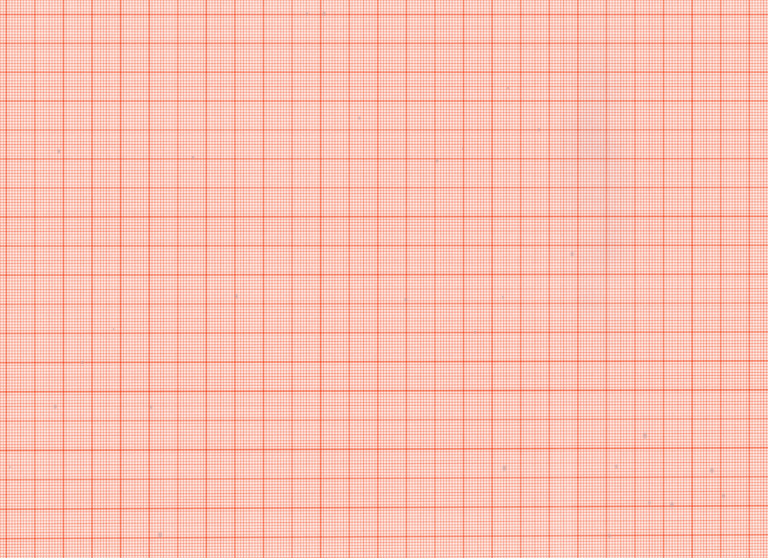
Reproduce this pattern procedurally as a WebGL 1 fragment shader.

```glsl
precision highp float;
// Millimetre graph paper: red-orange fine and centimetre rulings, slightly warped and worn.

uniform vec2 u_resolution;

float hash(vec2 p) {
  vec3 q = fract(p.xyx * vec3(0.1031, 0.1030, 0.0973));
  q += dot(q, q.yzx + 33.33);
  return fract((q.x + q.y) * q.z);
}

float noise(vec2 p) {
  vec2 i = floor(p), f = fract(p);
  f = f * f * (3.0 - 2.0 * f);
  return mix(mix(hash(i), hash(i + vec2(1.0, 0.0)), f.x),
             mix(hash(i + vec2(0.0, 1.0)), hash(i + 1.0), f.x), f.y);
}

// Total ink of unit-spaced stripes from zero up to x
float inkUpTo(float x, float width) {
  return floor(x) * width + min(fract(x), width);
}

// Box-filtered coverage of stripes centred on whole numbers
float stripes(float x, float width, float blur) {
  float start = x + 0.5 * width;
  return (inkUpTo(start + 0.5 * blur, width) - inkUpTo(start - 0.5 * blur, width)) / blur;
}

// Light passed by one direction of ruling; x counts centimetres
vec3 ruling(float x, float blur, float seed) {
  float fineId = floor(x * 10.0 + 0.5);
  float mainId = floor(x + 0.5);
  float fine = stripes(x * 10.0, 0.4, blur * 10.0) * mix(0.85, 1.15, hash(vec2(fineId, seed)));
  float half_ = stripes(x + 0.5, 0.04, blur) * 0.2;
  float main_ = stripes(x, 0.058, blur) * mix(0.75, 1.2, hash(vec2(mainId, seed + 7.0)));
  vec3 light = 1.0 - vec3(0.006, 0.20, 0.25) * fine;
  return light * (1.0 - vec3(0.012, 0.25, 0.33) * (main_ + half_));
}

// Sparse small dust marks, one possible per cell
float specks(vec2 p) {
  vec2 cell = floor(p * 22.0);
  vec2 centre = 0.2 + 0.6 * vec2(hash(cell + 3.0), hash(cell + 19.0));
  vec2 d = (fract(p * 22.0) - centre) * vec2(1.0, 0.7);
  float size = mix(0.02, 0.06, hash(cell + 41.0));
  return step(0.93, hash(cell + 57.0)) * (1.0 - smoothstep(size * 0.4, size * 1.6, length(d)));
}

void main() {
  // Canvas width is one unit; depth is measured from the top edge
  vec2 p = gl_FragCoord.xy / u_resolution.x;
  float depth = u_resolution.y / u_resolution.x - p.y;

  // Rows spread and tilt a little towards the lower right
  float column = (p.x - 0.0082) / 0.03721;
  float row = (depth + 0.0105 * p.x * depth * depth - 0.0189) / 0.0375;
  row -= 0.0006 * row * row;

  float blur = 1.15 / u_resolution.x;
  vec3 ink = ruling(column, blur / 0.03721, 11.0) * ruling(row, blur / 0.0378, 29.0);

  // Uneven printing and a faded vertical crease low on the right
  float tone = noise(p * 5.0 + 4.0) * 0.6 + noise(p * 14.0) * 0.4;
  float crease = exp(-pow((p.x - 0.735) / 0.012, 2.0)) * smoothstep(0.4, 0.65, depth);
  float fade = 0.1 * (tone - 0.5) + 0.15 * crease;
  vec3 paper = vec3(0.987, 0.93, 0.91);
  vec3 color = paper * mix(ink, vec3(1.0), fade);

  // Pale mauve smudge, dust and fine grain
  vec2 offset = (vec2(p.x, depth) - vec2(0.775, 0.25)) / vec2(0.035, 0.16);
  float smudge = exp(-dot(offset, offset)) * noise(p * 30.0);
  color *= 1.0 - vec3(0.045, 0.04, 0.01) * smudge;
  color = mix(color, vec3(0.76, 0.62, 0.62), 0.55 * specks(p));
  color += 0.016 * (noise(p * 420.0) - 0.5);

  gl_FragColor = vec4(clamp(color, 0.0, 1.0), 1.0);
}
```
